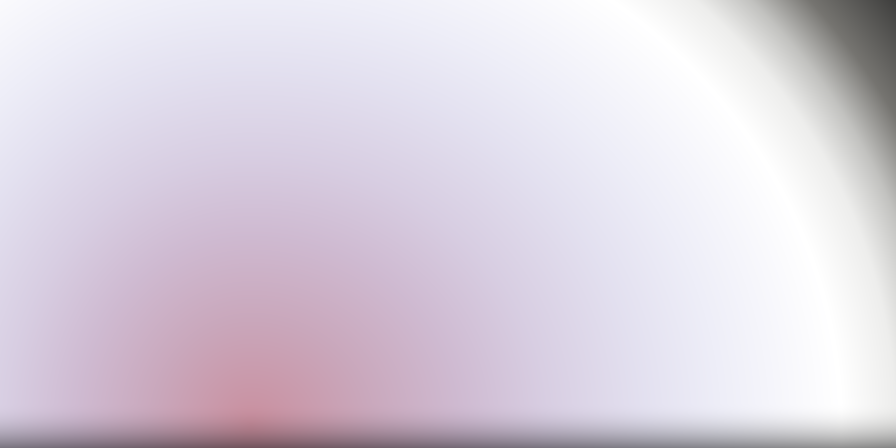
Write a Shadertoy shader that draws this background.

```glsl
// A soft rose glow low on the left that fades through lavender to white,
// then to charcoal in the upper right corner, above a shaded lower edge.
// One stretched radial distance drives a ramp of colour stops.

const int STOP_COUNT = 11;

// Each stop holds a colour (rgb) and its distance from the glow centre (a).
const vec4 GLOW_STOPS[STOP_COUNT] = vec4[STOP_COUNT](
    vec4(0.79, 0.56, 0.62, 0.00),
    vec4(0.79, 0.66, 0.74, 0.25),
    vec4(0.81, 0.73, 0.82, 0.43),
    vec4(0.845, 0.805, 0.885, 0.60),
    vec4(0.89, 0.88, 0.94, 0.80),
    vec4(0.93, 0.93, 0.97, 0.95),
    vec4(1.00, 1.00, 1.00, 1.20),
    vec4(0.93, 0.93, 0.925, 1.31),
    vec4(0.76, 0.76, 0.75, 1.39),
    vec4(0.46, 0.455, 0.44, 1.48),
    vec4(0.24, 0.24, 0.235, 1.62)
);

// Distance from a centre with separate horizontal scales on each side.
float stretchedDistance(vec2 point, vec2 center, float leftScale, float rightScale) {
    vec2 offset = point - center;
    offset.x *= offset.x < 0.0 ? leftScale : rightScale;
    return length(offset);
}

// Blend successive stops along the distance.
vec3 colorRamp(float distanceToCenter) {
    vec3 color = GLOW_STOPS[0].rgb;
    for (int i = 1; i < STOP_COUNT; i++) {
        float start = GLOW_STOPS[i - 1].a;
        float end = GLOW_STOPS[i].a;
        float blend = clamp((distanceToCenter - start) / (end - start), 0.0, 1.0);
        color = mix(color, GLOW_STOPS[i].rgb, blend);
    }
    return color;
}

// Brightness factor that falls off smoothly towards the lower edge.
float lowerEdgeShade(float height, float bandHeight, float strength) {
    float depth = clamp(1.0 - height / bandHeight, 0.0, 1.0);
    return 1.0 - strength * depth * depth;
}

void mainImage(out vec4 fragColor, in vec2 fragCoord) {
    // Canvas units: x from 0 to 2, y from 0 to 1.
    vec2 point = fragCoord / iResolution.xy * vec2(2.0, 1.0);

    // Radial glow
    vec2 glowCenter = vec2(0.56, 0.05);
    vec3 color = colorRamp(stretchedDistance(point, glowCenter, 1.10, 0.91));

    // Shaded lower edge
    color *= lowerEdgeShade(point.y, 0.10, 0.44);

    fragColor = vec4(color, 1.0);
}
```
